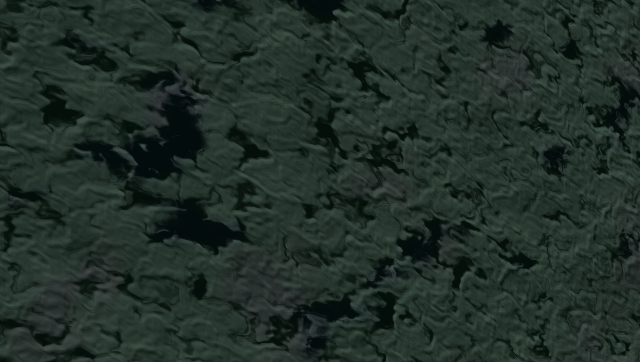
Reproduce this texture procedurally as a Shadertoy shader.

```glsl
#define LUMP_SCALE vec2(7.0, 11.0)
#define PIT_SCALE 3.6
#define PIT_DEPTH 0.45
#define WARP 0.45
#define LIGHT_STEP vec2(-0.005, 0.011)
#define RELIEF 1.15
#define SHADOW_COLOR vec3(0.015, 0.060, 0.035)
#define MOSS_COLOR vec3(0.195, 0.262, 0.225)
#define TINT vec3(0.022, -0.010, 0.018)

vec2 hash2(vec2 p) {
    vec3 q = fract(p.xyx * vec3(0.1031, 0.1030, 0.0973));
    q += dot(q, q.yzx + 33.33);
    return fract((q.xx + q.yz) * q.zy);
}

float corner(vec2 cell, vec2 offset) {
    return dot(hash2(cell) * 2.0 - 1.0, offset);
}

float gradientNoise(vec2 p) {
    vec2 i = floor(p), f = fract(p);
    vec2 u = f * f * f * (f * (f * 6.0 - 15.0) + 10.0);
    vec2 e = vec2(1.0, 0.0);
    return mix(mix(corner(i, f), corner(i + e, f - e), u.x),
               mix(corner(i + e.yx, f - e.yx), corner(i + 1.0, f - 1.0), u.x), u.y);
}

float fbm(vec2 p, int octaves) {
    float sum = 0.0, amplitude = 1.0;
    for (int i = 0; i < octaves; i++) {
        sum += amplitude * gradientNoise(p);
        p = mat2(1.6, 1.2, -1.2, 1.6) * p + 17.3;
        amplitude *= 0.5;
    }
    return sum;
}

// Cellular noise: rounded lumps centred on jittered points
float lumps(vec2 p) {
    vec2 i = floor(p), f = fract(p);
    float nearest = 4.0;
    for (int y = -1; y <= 1; y++) {
        for (int x = -1; x <= 1; x++) {
            vec2 cell = vec2(x, y);
            vec2 d = cell + hash2(i + cell + 50.0) - f;
            nearest = min(nearest, dot(d, d));
        }
    }
    return 0.45 - sqrt(nearest);
}

// Crumbly ground, finer and steeper towards the right
float groundHeight(vec2 p) {
    vec2 q = p * LUMP_SCALE * (1.0 + 0.14 * p.x * p.x);
    q.y += 0.22 * q.x;
    q += WARP * vec2(fbm(q * 1.3 + 31.0, 3), fbm(q * 1.3 + 73.0, 3)) * 2.0;
    return 0.55 * lumps(q) + 0.30 * lumps(q * 2.3 + 9.0)
         + 0.48 * fbm(q * 1.5 + 20.0, 4);
}

void mainImage(out vec4 fragColor, in vec2 fragCoord) {
    vec2 p = fragCoord / iResolution.y;

    // Slopes facing the light from above
    float height = groundHeight(p);
    float slope = height - groundHeight(p + LIGHT_STEP);

    // Broad pits deepen the crevices
    float pit = smoothstep(0.08, 0.48, fbm(p * PIT_SCALE * vec2(0.9, 1.2) + 5.0, 3));
    float openness = smoothstep(-0.36, -0.06, height - PIT_DEPTH * pit);

    // Mottled moss
    float mottle = fbm(p * vec2(5.0, 7.0) + 90.0, 4);
    float tone = (0.75 + RELIEF * slope + 0.25 * mottle) * openness;
    vec3 color = mix(SHADOW_COLOR, MOSS_COLOR, clamp(tone, 0.0, 1.25));

    // Grey-brown stains and cold pit shadows
    float stain = smoothstep(0.0, 0.4, fbm(p * 3.0 + 140.0, 3));
    color += TINT * stain * openness;
    color += vec3(-0.004, -0.014, 0.012) * pit;

    fragColor = vec4(max(color, 0.0), 1.0);
}
```
